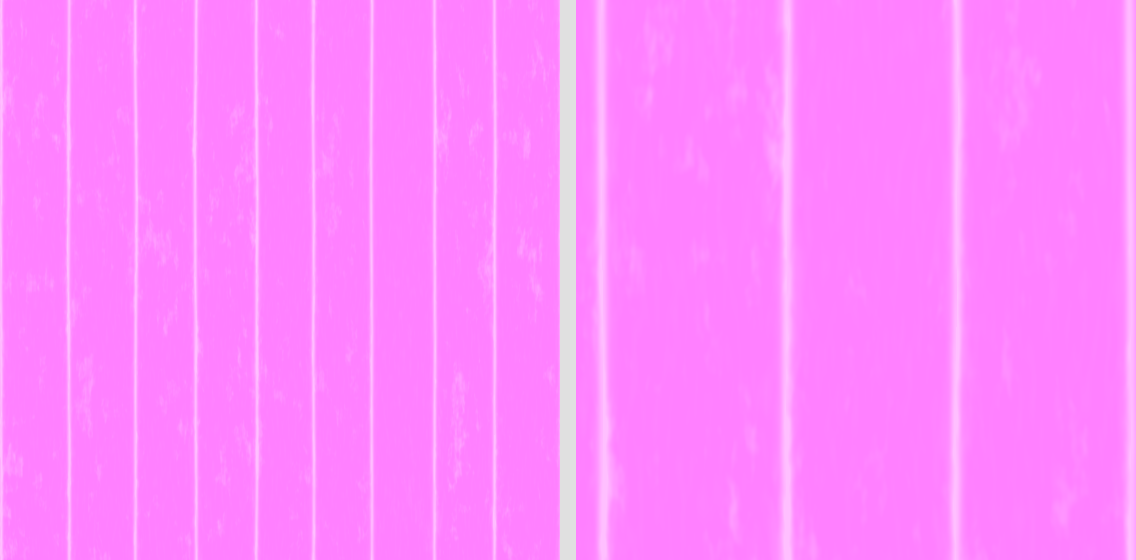
Left, the full canvas; right, a detail of the centre.
Write a WebGL 1 fragment shader that draws this texture map.

```glsl
precision highp float;

uniform vec2 u_resolution;

const vec3 PAINT = vec3(1.0, 0.5, 1.0);
const vec3 BARE = vec3(1.0);
const float PLANKS = 9.0;
const float SEAM_WIDTH = 0.0022;
const float SEAM_STRENGTH = 0.39;
const float HALO_WIDTH = 0.0050;
const float HALO_STRENGTH = 0.07;
const float SEAM_WANDER = 0.0025;
const float GRAIN_STRENGTH = 0.05;
const float WEAR_STRENGTH = 0.25;
const float EDGE_WEAR = 0.20;

// One entry per plank: offset of its left seam, and how worn it is
const mat3 SEAM_SHIFT = mat3(0.0015, 0.0119, 0.0203,
                             0.0162, 0.0139, 0.0050,
                             -0.0033, -0.0018, -0.0048);
const mat3 PLANK_WEAR = mat3(0.80, 0.65, 0.75,
                             0.80, 0.65, 0.60,
                             0.15, 0.85, 0.75);

vec2 hashGradient(vec2 cell) {
  float h = fract(sin(dot(cell, vec2(127.1, 311.7))) * 43758.55);
  float angle = 6.28319 * h;
  return vec2(cos(angle), sin(angle));
}

// Gradient noise that tiles after "period" cells
float gradientNoise(vec2 p, vec2 period) {
  vec2 cell = floor(p);
  vec2 f = p - cell;
  vec2 u = f * f * f * (f * (f * 6.0 - 15.0) + 10.0);
  vec2 lo = mod(cell, period);
  vec2 hi = mod(cell + 1.0, period);
  float a = dot(hashGradient(lo), f);
  float b = dot(hashGradient(vec2(hi.x, lo.y)), f - vec2(1.0, 0.0));
  float c = dot(hashGradient(vec2(lo.x, hi.y)), f - vec2(0.0, 1.0));
  float d = dot(hashGradient(hi), f - 1.0);
  return mix(mix(a, b, u.x), mix(c, d, u.x), u.y);
}

float tiledNoise(vec2 uv, vec2 cells) {
  return gradientNoise(uv * cells, cells);
}

float fbm(vec2 uv, vec2 cells) {
  float sum = 0.0;
  float amplitude = 1.0;
  for (int i = 0; i < 4; i++) {
    sum += amplitude * tiledNoise(uv, cells);
    cells *= 2.0;
    amplitude *= 0.7;
  }
  return sum;
}

float gaussian(float d, float width) {
  return exp(-0.5 * d * d / (width * width));
}

void main() {
  vec2 uv = gl_FragCoord.xy / u_resolution;

  // Nearest seam, and the plank under this point
  float seamDist = 1.0;
  float plank = PLANKS - 1.0;
  float wear = PLANK_WEAR[2][2];
  for (int c = 0; c < 3; c++) {
    for (int r = 0; r < 3; r++) {
      float index = float(c * 3 + r);
      float wander = gradientNoise(vec2(index + 0.5, uv.y * 3.0), vec2(PLANKS, 3.0));
      float seam = index / PLANKS + SEAM_SHIFT[c][r] + SEAM_WANDER * wander;
      float d = abs(uv.x - seam);
      seamDist = min(seamDist, min(d, 1.0 - d));
      if (uv.x > seam) {
        plank = index;
        wear = PLANK_WEAR[c][r];
      }
    }
  }

  // Each plank samples its own stretch of wood
  vec2 wood = vec2(uv.x, uv.y + plank * 0.37);
  wood.x += 0.004 * tiledNoise(wood, vec2(12.0, 9.0));

  // Fine vertical fibres, lying mostly flush with the paint
  float fibre = tiledNoise(wood, vec2(170.0, 22.0));
  float grain = 0.6 * fibre + 0.7 * tiledNoise(wood, vec2(245.0, 45.0));

  // Ragged patches of thin paint, broken up by the fibres
  float cover = tiledNoise(wood + 0.31, vec2(14.0, 4.0));
  float field = fbm(wood, vec2(36.0, 15.0)) + 0.8 * cover;
  float scuff = smoothstep(0.38 - 0.30 * wear, 1.15, field) * wear;
  scuff *= 0.9 + 0.8 * fibre;

  // Rubbed paint along the seams
  float rub = smoothstep(0.1, 0.7, fbm(wood + 0.57, vec2(40.0, 11.0)));
  rub *= exp(-seamDist / 0.007) * wear;

  // Soft bright seams, never thinner than the pixel grid can show
  float seamWidth = max(SEAM_WIDTH, 0.5 / u_resolution.x);
  float strength = SEAM_STRENGTH * (1.0 + 0.25 * tiledNoise(wood, vec2(9.0, 14.0)));
  float seamLight = strength * gaussian(seamDist, seamWidth)
                  + HALO_STRENGTH * gaussian(seamDist, HALO_WIDTH);

  float fade = 0.003 + GRAIN_STRENGTH * grain + WEAR_STRENGTH * scuff
             + EDGE_WEAR * rub + seamLight;
  gl_FragColor = vec4(mix(PAINT, BARE, clamp(fade, 0.0, 0.5)), 1.0);
}
```
